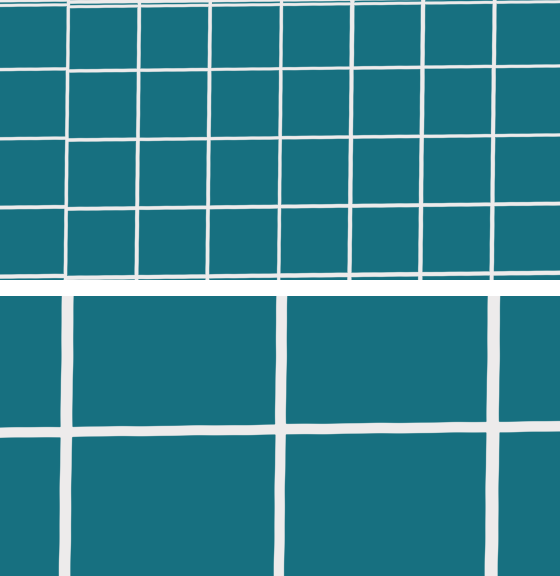
Top: the whole. Bottom: its middle third, enlarged.
Reproduce this pattern procedurally as a Shadertoy shader.

```glsl
// Square teal tiles in pale grout: a slightly turned grid, eight tiles across.
// Each tile is a box distance whose edges shift a little from joint to joint;
// layered sines waver the edges and an extra joint leaves a sliver at the top.

const vec3 TILE_COLOR = vec3(0.09, 0.44, 0.50);
const vec3 GROUT_COLOR = vec3(0.93, 0.92, 0.92);

// Lengths are fractions of the canvas height.
const vec2 PITCH = vec2(0.2535, 0.2463);
const vec2 ORIGIN = vec2(-0.0195, 0.0055);
const vec2 JOINT_HALF = vec2(0.0071, 0.0068);
const float TILT = 0.0104;            // turn of the grid, in radians
const float FIRST_COLUMN_LIFT = 0.0072;
const float JOINT_SHIFT = 0.0010;     // wander of whole joints
const float WIDTH_SHIFT = 0.0011;     // change in joint width
const float TILE_SHIFT = 0.0005;      // change from tile to tile
const float WAVER = 0.0002;
const float CORNER_RADIUS = 0.0012;
const float SEAM_HEIGHT = 0.9733;
const float SEAM_HALF = 0.0054;

// Random value from -1 to 1.
float signedHash(vec2 p) {
    return 2.0 * fract(sin(dot(p, vec2(127.1, 311.7))) * 4375.85) - 1.0;
}

// Wander of a pair of joints: x for the vertical one, y for the level one.
vec2 jointHash(vec2 line, float seed) {
    return vec2(signedHash(vec2(line.x, seed)),
                signedHash(vec2(line.y, seed + 5.0)));
}

float waver(float t) {
    return WAVER * (sin(t * 61.0) + 0.5 * sin(t * 143.0 + 1.7));
}

float boxDistance(vec2 p, vec2 halfSize) {
    vec2 d = abs(p) - halfSize + CORNER_RADIUS;
    return length(max(d, 0.0)) + min(max(d.x, d.y), 0.0) - CORNER_RADIUS;
}

// Distance to the tile in this cell, negative inside it.
float tileDistance(vec2 p, vec2 cell) {
    vec2 next = cell + 1.0;
    vec2 tileJitter = TILE_SHIFT * jointHash(cell + cell.yx * 17.0, 9.0);
    vec2 low = JOINT_HALF + JOINT_SHIFT * jointHash(cell, 1.0)
             + WIDTH_SHIFT * jointHash(cell, 3.0) + tileJitter;
    vec2 high = PITCH - JOINT_HALF + JOINT_SHIFT * jointHash(next, 1.0)
              - WIDTH_SHIFT * jointHash(next, 3.0) + tileJitter.yx;
    return boxDistance(p - 0.5 * (low + high), 0.5 * (high - low));
}

void mainImage(out vec4 fragColor, in vec2 fragCoord) {
    float pixel = 1.0 / iResolution.y;
    vec2 uv = fragCoord * pixel;

    // Turn the grid, and lift the first column out of line.
    vec2 p = uv - TILT * vec2(uv.y, -uv.x) * vec2(1.0, -1.0);
    p += vec2(waver(uv.y), waver(uv.x));
    float column = floor((p.x - ORIGIN.x) / PITCH.x);
    p.y -= FIRST_COLUMN_LIFT * (1.0 - step(0.5, column));

    vec2 grid = (p - ORIGIN) / PITCH;
    vec2 cell = floor(grid);
    float tile = tileDistance((grid - cell) * PITCH, cell);

    // The extra joint cuts the top row.
    float seam = abs(p.y - SEAM_HEIGHT) - SEAM_HALF;
    tile = max(tile, -seam);

    float coverage = 1.0 - smoothstep(-0.8 * pixel, 0.8 * pixel, tile);
    fragColor = vec4(mix(GROUT_COLOR, TILE_COLOR, coverage), 1.0);
}
```
